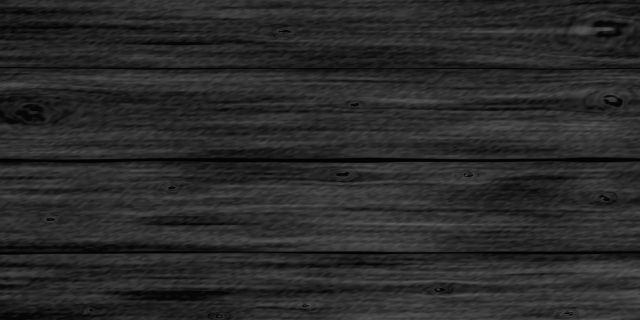
Reproduce this texture procedurally as a Shadertoy shader.

```glsl
// Four dark, weathered horizontal boards split by black gaps.
// Stretched noise forms the grain; knots bend its height coordinate, add
// rings and dark cores, while short slanted noise gives the saw marks.

const float BOARD_HEIGHT = 0.2875;
const float FIRST_GAP = 0.211;
const vec3 WOOD_TINT = vec3(1.0, 1.0, 1.003);

float hash(vec2 p) {
    p = fract(p * vec2(123.34, 456.21));
    p += dot(p, p + 45.32);
    return fract(p.x * p.y);
}

float noise(vec2 p) {
    vec2 cell = floor(p), f = fract(p);
    f = f * f * (3.0 - 2.0 * f);
    float low = mix(hash(cell), hash(cell + vec2(1, 0)), f.x);
    float high = mix(hash(cell + vec2(0, 1)), hash(cell + vec2(1, 1)), f.x);
    return mix(low, high, f.y);
}

// Bends the grain around a knot and accumulates its light and dark parts.
void addKnot(vec2 p, vec2 center, vec2 radius, float depth, inout float flow, inout float tone) {
    vec2 d = (p - center) / radius;
    float dist = length(d) + 0.5 * (noise(d * 2.3 + center * 31.0) - 0.5);
    vec2 wide = d * vec2(0.5, 0.75);
    flow -= (p.y - center.y) * 0.75 * exp(-dot(wide, wide));
    float halo = exp(-dist * dist * 1.3);
    float cracks = noise(d * vec2(3.0, 5.0) + center * 57.0);
    float core = 1.0 - smoothstep(0.15, 0.6, dist);
    tone += halo * (0.035 + 0.045 * sin(dist * 17.0));
    tone -= depth * core * smoothstep(0.15, 0.65, cracks);
    tone -= 0.35 * depth * exp(-pow((dist - 0.95) * 5.0, 2.0)) * cracks;
}

// Small knots, one per equal slot along the board.
void addSmallKnots(vec2 p, float board, inout float flow, inout float tone) {
    int count = board < 1.5 ? 5 : 1;
    float base = FIRST_GAP + (board - 1.0) * BOARD_HEIGHT;
    for (int k = 0; k < count; k++) {
        vec2 seed = vec2(float(k) + 3.0, board + 7.0);
        float slot = (float(k) + 0.25 + 0.5 * hash(seed)) / float(count);
        float lift = 0.3 + 0.55 * hash(seed + 19.0);
        float size = mix(0.026, 0.045, hash(seed + 41.0));
        vec2 center = vec2(2.0 * slot, base + BOARD_HEIGHT * lift);
        addKnot(p, center, size * vec2(1.0, 0.45), 0.2, flow, tone);
    }
}

// Long fibres at three scales, centred on zero.
float grain(float x, float flow) {
    float broad = noise(vec2(x * 1.3, flow * 20.0)) - 0.5;
    float middle = noise(vec2(x * 2.5, flow * 58.0)) - 0.5;
    float fine = noise(vec2(x * 7.0, flow * 125.0)) - 0.5;
    return 0.11 * broad + 0.12 * middle + 0.10 * fine;
}

// Short slanted tooth marks lying in rows along the fibres.
float sawMarks(float x, float flow) {
    float teeth = noise(vec2(x * 75.0 - flow * 90.0, flow * 150.0)) - 0.5;
    float rows = sin(flow * 380.0 + 2.0 * noise(vec2(x * 3.0, flow * 8.0)));
    return 0.09 * teeth + 0.012 * rows;
}

// Thin dark splits and sparse pale fibres.
float wear(float x, float flow) {
    float split = smoothstep(0.76, 0.95, noise(vec2(x * 1.8 + 5.0, flow * 48.0)));
    float pale = smoothstep(0.80, 0.97, noise(vec2(x * 2.2 + 9.0, flow * 70.0)));
    return 0.06 * pale - 0.11 * split;
}

// Coverage of the wavering black gap nearest to the point.
float gapMask(vec2 p, float pixel) {
    float index = clamp(floor((p.y - FIRST_GAP) / BOARD_HEIGHT + 0.5), 0.0, 2.0);
    float center = FIRST_GAP + index * BOARD_HEIGHT;
    center += 0.005 * (noise(vec2(p.x * 4.0, index * 9.0)) - 0.5);
    float halfWidth = index > 1.5 ? 0.0025 : (index > 0.5 ? 0.0065 : 0.004);
    halfWidth *= 0.7 + 0.6 * noise(vec2(p.x * 7.0, index + 20.0));
    float dist = abs(p.y - center);
    float shadow = 0.4 * exp(-dist * 110.0);
    return max(shadow, 1.0 - smoothstep(halfWidth - pixel, halfWidth + pixel, dist));
}

void mainImage(out vec4 fragColor, in vec2 fragCoord) {
    vec2 p = fragCoord / iResolution.y;
    float board = floor((p.y - FIRST_GAP) / BOARD_HEIGHT) + 1.0;
    float flow = p.y + 0.012 * (noise(vec2(p.x * 2.0, p.y * 6.0 + board * 11.0)) - 0.5);
    float tone = 0.0;

    // Knots, including the large eyes and the charred upper corner
    addSmallKnots(p, board, flow, tone);
    if (board == 2.0) {
        addKnot(p, vec2(0.10, 0.648), vec2(0.095, 0.052), 0.14, flow, tone);
        addKnot(p, vec2(1.91, 0.685), vec2(0.075, 0.038), 0.19, flow, tone);
    } else if (board == 3.0) {
        addKnot(p, vec2(1.92, 0.90), vec2(0.16, 0.065), 0.20, flow, tone);
    }

    // Wood surface with a different fibre pattern on every board
    float fibre = flow + board * 3.7;
    tone += grain(p.x, fibre) + sawMarks(p.x, fibre) + wear(p.x, fibre);
    tone += 0.07 * (noise(vec2(p.x * 1.6, p.y * 9.0 + board * 5.0)) - 0.5);

    // Lighter low boards and a gentle darkening at both ends
    float light = 0.215 - 0.045 * p.y - 0.025 * pow(abs(p.x - 1.0), 3.0);
    float shade = max(light + tone, 0.025);
    shade = mix(shade, 0.012, gapMask(p, 1.0 / iResolution.y));
    fragColor = vec4(shade * WOOD_TINT, 1.0);
}
```
